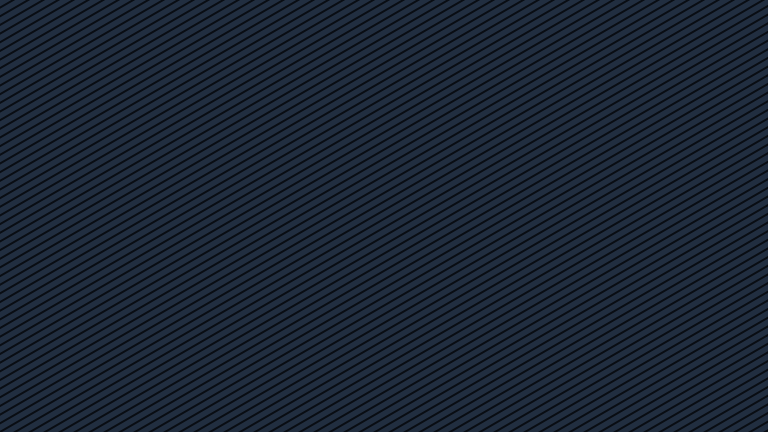
A Shadertoy shader for this pattern:

```glsl
// Fine dark diagonal pinstripes rising to the right on slate blue.

// Distance to the nearest stripe centre line, for stripes one period apart.
float stripeDistance(float across, float period) {
    return abs(fract(across / period + 0.5) - 0.5) * period;
}

void mainImage(out vec4 fragColor, in vec2 fragCoord) {
    // Canvas units: height is 1, origin at the lower left
    vec2 p = fragCoord / iResolution.y;
    float pixel = 1.0 / iResolution.y;

    // Coordinate across stripes tilted by 30 degrees
    float tilt = radians(30.0);
    float across = dot(p, vec2(-sin(tilt), cos(tilt)));

    // Stripe coverage with a soft one-pixel edge
    float period = 1.0 / 57.6;
    float halfWidth = 0.133 * period;
    float edge = stripeDistance(across, period) - halfWidth;
    float stripe = 1.0 - smoothstep(-0.6 * pixel, 0.6 * pixel, edge);

    vec3 slate = vec3(0.13, 0.18, 0.25);
    vec3 ink = vec3(0.035, 0.05, 0.075);
    fragColor = vec4(mix(slate, ink, stripe), 1.0);
}
```
